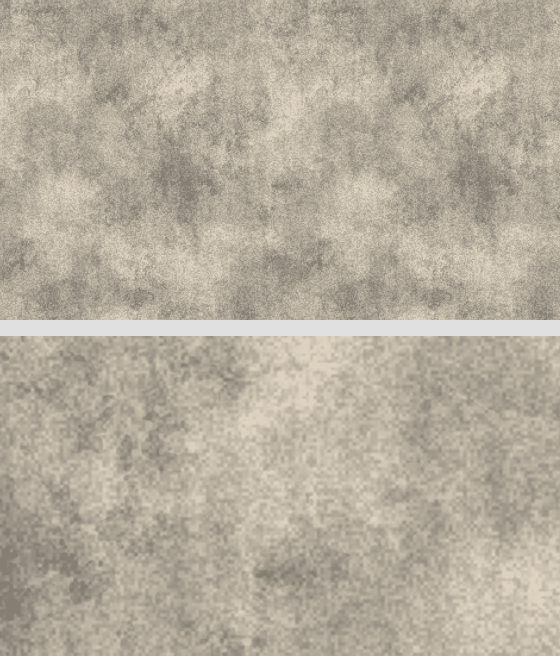
Top: the whole. Bottom: its middle third, enlarged.
A Shadertoy shader for this texture:

```glsl
const vec3 DARK_PLASTER = vec3(0.59, 0.56, 0.51);
const vec3 PALE_PLASTER = vec3(0.82, 0.78, 0.71);
const float TILE_WIDTH = 0.93;      // horizontal repeat, in canvas heights
const float BASE_TONE = 0.56;       // 0 = dark plaster, 1 = pale plaster
const float CLOUD_AMOUNT = 0.72;
const float PATCH_AMOUNT = 0.30;
const float FLAKE_AMOUNT = 0.36;
const float BAND_AMOUNT = 0.12;
const float BAND_SPACING = 0.45;
const float STREAK_AMOUNT = 0.22;
const float GRAIN_AMOUNT = 0.68;
const float GRAIN_CELLS = 250.0;    // grain cells per tile
const float TAU = 6.2831853;

// Integer hash of a lattice cell, 0 to 1
float hash(vec2 cell, uint seed) {
    uvec2 q = uvec2(ivec2(cell));
    uint h = q.x * 1597u + q.y * 51749u + seed * 7919u;
    h = (h ^ (h >> 16)) * 73244475u;
    h = (h ^ (h >> 15)) * 40503u;
    h = (h ^ (h >> 13)) * 73244475u;
    h ^= h >> 16;
    return float(h & 65535u) / 65535.0;
}

// Centred value noise that wraps in x after one tile
float noise(vec2 p, vec2 freq, uint seed) {
    p *= freq;
    vec2 cell = floor(p);
    vec2 f = p - cell;
    f = f * f * (3.0 - 2.0 * f);
    float x0 = mod(cell.x, freq.x);
    float x1 = mod(cell.x + 1.0, freq.x);
    float low = mix(hash(vec2(x0, cell.y), seed), hash(vec2(x1, cell.y), seed), f.x);
    float high = mix(hash(vec2(x0, cell.y + 1.0), seed),
                     hash(vec2(x1, cell.y + 1.0), seed), f.x);
    return mix(low, high, f.y) - 0.5;
}

float fbm(vec2 p, float freq, float gain, int octaves, uint seed) {
    float sum = 0.0;
    float amp = 1.0;
    for (int i = 0; i < octaves; i++) {
        sum += amp * noise(p, vec2(freq), seed + uint(i));
        freq *= 2.0;
        amp *= gain;
    }
    return sum;
}

void mainImage(out vec4 fragColor, in vec2 fragCoord) {
    vec2 uv = fragCoord / iResolution.y;
    vec2 p = uv / TILE_WIDTH;

    // Ragged drift of the large shapes
    vec2 drift = vec2(fbm(p, 9.0, 0.6, 4, 11u), fbm(p, 9.0, 0.6, 4, 23u));
    vec2 q = p + 0.05 * drift;

    // Soft clouds and broad horizontal bands
    float clouds = fbm(q, 5.0, 0.6, 6, 31u);
    float bands = -cos(TAU * (uv.y - 0.05 + 0.1 * drift.y) / BAND_SPACING);

    // Peeled pale patches with crumbled edges
    float peel = fbm(q, 7.0, 0.76, 6, 47u);
    float patches = smoothstep(-0.22, 0.30, peel) - 0.5;

    // Small dark flakes, gathered in worn regions
    float worn = smoothstep(-0.25, 0.3, fbm(p, 6.0, 0.6, 3, 61u));
    float flakes = worn * smoothstep(0.06, 0.30, fbm(p, 26.0, 0.8, 4, 73u));

    // Faint vertical streaks and fine grain
    float streaks = noise(p, vec2(64.0, 5.0), 83u) + 0.5 * noise(p, vec2(130.0, 9.0), 89u);
    float grain = noise(p, vec2(GRAIN_CELLS), 97u)
                + 0.35 * noise(p, vec2(0.5 * GRAIN_CELLS), 101u);

    float tone = BASE_TONE
               + CLOUD_AMOUNT * clouds
               + BAND_AMOUNT * bands
               + PATCH_AMOUNT * patches
               - FLAKE_AMOUNT * flakes
               + STREAK_AMOUNT * streaks
               + GRAIN_AMOUNT * grain;
    tone = clamp(tone, -0.3, 1.2);
    fragColor = vec4(mix(DARK_PLASTER, PALE_PLASTER, tone), 1.0);
}
```
